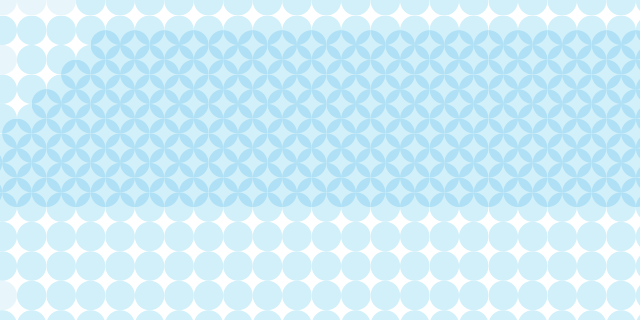
This pattern is drawn by a WebGL 2 fragment shader. Its source:

```glsl
#version 300 es
precision highp float;
// Touching pale blue discs with a second, half-step shifted layer forming a lattice of petals.

uniform vec2 u_resolution;
out vec4 fragColor;

// Antialiased coverage of a disc that just fills its unit cell
float discCoverage(vec2 offset, float pixel) {
    return 1.0 - smoothstep(-0.6 * pixel, 0.6 * pixel, length(offset) - 0.5);
}

void main() {
    const float pitch = 0.0921;
    vec2 pos = gl_FragCoord.xy / u_resolution.y;
    pos.y = 1.0 - pos.y;
    vec2 grid = (pos - vec2(0.0990, 0.0945)) / pitch;
    float pixel = 1.0 / (u_resolution.y * pitch);

    // Base layer: discs centred on whole grid steps
    vec2 baseCell = round(grid);
    float base = discCoverage(grid - baseCell, pixel);

    // A few faded discs along the top left and the left edge
    bool fadedTop = baseCell.y == -1.0 && baseCell.x <= 1.0;
    bool fadedLeft = baseCell.x == -1.0 && (baseCell.y == 1.0 || baseCell.y == 9.0);
    vec3 lightBlue = vec3(0.82, 0.94, 0.98);
    vec3 baseColor = fadedTop || fadedLeft ? vec3(0.91, 0.965, 0.985) : lightBlue;

    // Shifted layer: six rows, cut off by a diagonal on the left
    vec2 upperCell = floor(grid);
    bool inBand = upperCell.y >= 0.0 && upperCell.y <= 5.0
               && upperCell.x + upperCell.y >= 2.0;
    float upper = inBand ? discCoverage(grid - upperCell - 0.5, pixel) : 0.0;

    // Overlaps of both layers become the darker petals
    vec3 underlay = mix(vec3(1.0), baseColor, base);
    vec3 overlay = mix(lightBlue, vec3(0.69, 0.88, 0.96), base);
    fragColor = vec4(mix(underlay, overlay, upper), 1.0);
}
```
